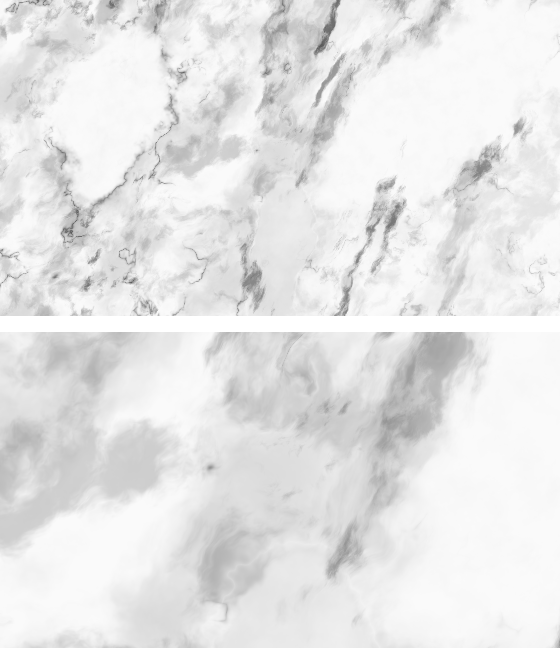
Top, the full canvas; bottom, a detail of the centre.
This texture is drawn by a Shadertoy shader. Its source:

```glsl
// White marble: mottled grey clouds with thin cracks on the left, slanted
// smoky streaks on the right, and clean pale slabs between them.
// Layers of warped noise and ragged ellipses add up to ink on a white ground.

float hash(vec2 cell) {
    vec3 h = fract(vec3(cell.xyx) * 0.1031);
    h += dot(h, h.yzx + 33.33);
    return fract((h.x + h.y) * h.z);
}

float noise(vec2 p) {
    vec2 cell = floor(p), f = fract(p);
    f = f * f * (3.0 - 2.0 * f);
    return mix(mix(hash(cell), hash(cell + vec2(1, 0)), f.x),
               mix(hash(cell + vec2(0, 1)), hash(cell + vec2(1, 1)), f.x), f.y);
}

float fbm(vec2 p) {
    float sum = 0.0, weight = 0.5;
    for (int i = 0; i < 6; i++) {
        sum += weight * noise(p);
        p = mat2(1.6, 1.2, -1.2, 1.6) * p + 7.3;
        weight *= 0.58;
    }
    return sum / 1.145;
}

// Coordinates along and across a direction given in degrees
vec2 along(vec2 p, float degrees_) {
    vec2 dir = vec2(cos(radians(degrees_)), sin(radians(degrees_)));
    return vec2(dot(p, dir), dot(p, vec2(-dir.y, dir.x)));
}

// Radius in a tilted ellipse: 1 on its rim
float ellipse(vec2 p, vec2 centre, float tilt, vec2 halfSize) {
    return length(along(p - centre, tilt) / halfSize);
}

// Smears: centre and half size, then tilt and ink
const vec4 smearPlace[10] = vec4[10](
    vec4(1.13, 0.75, 0.34, 0.040), vec4(1.05, 0.93, 0.13, 0.013),
    vec4(1.03, 0.73, 0.10, 0.014), vec4(1.36, 0.95, 0.18, 0.024),
    vec4(0.87, 0.87, 0.22, 0.046), vec4(1.15, 0.18, 0.25, 0.024),
    vec4(1.25, 0.29, 0.15, 0.022), vec4(1.55, 0.48, 0.16, 0.028),
    vec4(0.80, 0.13, 0.13, 0.050), vec4(0.96, 0.44, 0.06, 0.024));
const vec2 smearStyle[10] = vec2[10](
    vec2(62, 0.15), vec2(65, 0.34), vec2(55, 0.25), vec2(48, 0.17),
    vec2(80, 0.17), vec2(68, 0.31), vec2(70, 0.33), vec2(42, 0.27),
    vec2(112, 0.27), vec2(98, 0.17));

void mainImage(out vec4 fragColor, in vec2 fragCoord) {
    vec2 p = fragCoord / iResolution.y;
    p.x += 0.5 * (16.0 / 9.0 - iResolution.x / iResolution.y);
    vec2 warp = vec2(fbm(p * 4.0 + 3.0), fbm(p * 4.0 + 17.0)) - 0.5;
    vec2 bent = p + 0.28 * warp;
    vec2 slant = along(p + 0.12 * warp, 52.0) * vec2(0.75, 1.1);
    float rightSide = smoothstep(0.82, 1.08, bent.x);

    // Clean slabs
    float leftSlab = ellipse(bent, vec2(0.37, 0.66), 60.0, vec2(0.31, 0.17));
    float rightSlab = ellipse(bent, vec2(1.42, 0.66), 35.0, vec2(0.50, 0.21));
    float clean = max(1.0 - smoothstep(0.85, 1.08, leftSlab),
                      1.0 - smoothstep(0.80, 1.15, rightSlab));

    // Clouds, mottles and small dark flecks
    float cloud = 0.12 * smoothstep(0.36, 0.74, fbm(slant * 7.0 + 5.0));
    float mottle = 0.17 * smoothstep(0.47, 0.75, fbm(slant * 14.0 + 31.0));
    float fleckZone = smoothstep(0.42, 0.66, fbm(slant * 5.0 + 61.0));
    float fleck = 0.42 * fleckZone * smoothstep(0.55, 0.80, fbm(slant * 26.0 + 83.0));
    float ink = (cloud + mottle + fleck) * mix(1.0, 0.45, rightSide);

    // Thin broken cracks
    float crackMask = smoothstep(0.48, 0.66, fbm(p * 8.0 + 41.0));
    float crack = exp(-abs(fbm(slant * 4.5 + 23.0) - 0.5) / 0.010);
    ink += 0.38 * crack * crackMask * mix(1.0, 0.5, rightSide);

    // Slanted streaks with dark rims
    vec2 flow = along(p + 0.10 * warp, 62.0);
    float streak = fbm(flow * vec2(3.4, 13.0) + 9.0);
    float upper = ellipse(bent, vec2(1.12, 0.82), 58.0, vec2(0.42, 0.23));
    float lower = ellipse(bent, vec2(1.30, 0.17), 65.0, vec2(0.32, 0.28));
    float zone = 1.0 - smoothstep(0.6, 1.15, min(upper, lower));
    float rim = exp(-abs(streak - 0.57) / 0.010) * crackMask;
    ink += zone * (0.12 * smoothstep(0.52, 0.72, streak) + 0.22 * rim);
    ink *= 1.0 - 0.95 * clean;

    // Jagged crack on the rim of the left slab
    float rimMask = smoothstep(0.46, 0.62, fbm(p * 8.0 + 13.0));
    ink += 0.36 * exp(-abs(leftSlab - 1.0) * 36.0) * rimMask;

    // Smooth pale grey wedge with a light border
    float wedge = ellipse(p + 0.2 * warp, vec2(0.89, 0.21), 82.0, vec2(0.25, 0.11));
    float inside = 1.0 - smoothstep(0.93, 1.0, wedge);
    ink = mix(ink, 0.075 + 0.12 * (fbm(slant * 5.0) - 0.5), 0.9 * inside);
    ink *= 1.0 - 0.5 * exp(-abs(wedge - 1.04) * 22.0);

    // Ragged smoky smears
    float ragged = fbm(flow * vec2(9.0, 24.0) + 51.0) - 0.5;
    float grain = smoothstep(0.36, 0.66, fbm(flow * vec2(24.0, 44.0) + 77.0));
    for (int i = 0; i < 10; i++) {
        vec4 place = smearPlace[i];
        float r = ellipse(p + 0.13 * warp, place.xy, smearStyle[i].x, place.zw);
        float body = 1.0 - smoothstep(0.45, 1.15, r - 2.8 * ragged);
        body *= 1.0 - smoothstep(1.2, 1.9, r);
        ink += smearStyle[i].y * body * (0.35 + 1.1 * grain) * (1.0 - ink);
    }

    // Faint stone texture
    ink += 0.03 * (fbm(p * 34.0) - 0.42);
    fragColor = vec4(vec3(0.982 - clamp(ink, 0.0, 0.62)), 1.0);
}
```
